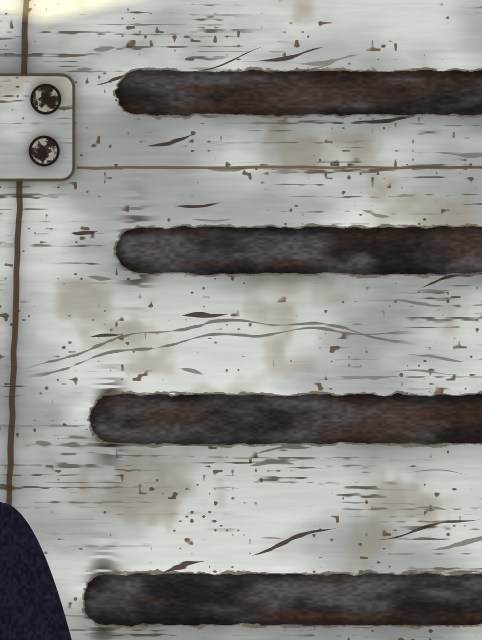
A Shadertoy shader for this texture:

```glsl
// Worn white metal panel: four dark rounded slots, a bolted hinge plate, seams and scuffed paint.

float hash(vec2 p) { return fract(sin(dot(p, vec2(127.1, 311.7))) * 43758.5); }

float noise(vec2 p) {
    vec2 i = floor(p), f = fract(p);
    f = f * f * (3.0 - 2.0 * f);
    return mix(mix(hash(i), hash(i + vec2(1, 0)), f.x),
               mix(hash(i + vec2(0, 1)), hash(i + vec2(1, 1)), f.x), f.y);
}

float fbm(vec2 p) {
    float sum = 0.0, amp = 0.53;
    for (int i = 0; i < 4; i++) {
        sum += amp * noise(p);
        p = p * 2.03 + 17.3;
        amp *= 0.5;
    }
    return sum;
}

// Antialiased coverage of a signed distance.
float cover(float d) { return clamp(0.5 - d * iResolution.y, 0.0, 1.0); }

float roundBox(vec2 p, vec2 halfSize, float r) {
    vec2 q = abs(p) - halfSize + r;
    return length(max(q, 0.0)) + min(max(q.x, q.y), 0.0) - r;
}

// Distance to a slot that starts at origin and runs off to the right.
float slotDistance(vec2 q, float r) { return length(vec2(min(q.x - r, 0.0), q.y)) - r; }

vec3 paint(vec2 p) {
    float cloud = fbm(p * vec2(5, 8));
    vec3 col = mix(vec3(0.62, 0.63, 0.62), vec3(0.81, 0.82, 0.80), smoothstep(0.25, 0.62, cloud));
    col *= 0.95 + 0.1 * fbm(p * vec2(14, 150));
    // Tan stains, fine dark scratches along x, and rust specks
    col = mix(col, vec3(0.55, 0.51, 0.44), 0.5 * smoothstep(0.6, 0.78, fbm(p * 9.0 + 31.0)));
    float zone = smoothstep(0.42, 0.68, fbm(p * vec2(4, 13) + 7.0));
    float streak = smoothstep(0.67, 0.84, noise(p * vec2(9, 260)) * 0.7 + 0.3 * noise(p * vec2(70, 300)));
    col = mix(col, vec3(0.33, 0.30, 0.26), streak * zone * 0.85);
    float speck = smoothstep(0.80, 0.90, noise(p * vec2(110, 140)) * 0.75 + 0.25 * noise(p * 30.0));
    return mix(col, vec3(0.30, 0.23, 0.17), speck * 0.75);
}

vec3 scuffs(vec3 col, vec2 p) {
    float ragged = noise(p * vec2(45, 180));
    // Scattered short strokes
    for (float i = 0.0; i < 46.0; i++) {
        float a = hash(vec2(i, 1.7)), b = hash(vec2(i, 5.3)), c = hash(vec2(i, 9.1));
        vec2 q = p - vec2(0.04 + 0.71 * a, b);
        float tilt = (c - 0.4) * 0.55, len = mix(0.012, 0.10, a * c);
        q.y -= q.x * tilt + 0.004 * sin(q.x * 45.0 + 6.0 * b);
        float width = mix(0.0015, 0.0055, hash(vec2(i, 3.1))) * (1.0 - q.x * q.x / (len * len));
        vec3 tone = mix(vec3(0.46, 0.46, 0.43), vec3(0.22, 0.18, 0.15), step(0.65, c));
        col = mix(col, tone, cover(abs(q.y) - width * (0.25 + ragged)) * 0.85);
    }
    // Two long crossing arcs in the middle
    for (float i = 0.0; i < 2.0; i++) {
        float y = mix(0.497, 0.483, i) - mix(0.6, 0.35, i) * pow(p.x - mix(0.4, 0.5, i), 2.0);
        float d = abs(p.y - y - 0.004 * sin(p.x * 40.0 + i)) - 0.0035 * ragged;
        float span = smoothstep(0.03, 0.08, p.x) * (1.0 - smoothstep(0.6, 0.66, p.x));
        col = mix(col, vec3(0.42, 0.41, 0.38), cover(d) * span * 0.85);
    }
    return col;
}

vec3 slots(vec3 col, vec2 p) {
    for (float i = 0.0; i < 4.0; i++) {
        float left = 0.182 - 0.041 * step(1.5, i) - 0.011 * step(2.5, i);
        float r = 0.034 + 0.002 * i;
        vec2 q = p - vec2(left, 0.855 - 0.2375 * i - 0.0088 * i * i);
        float d = slotDistance(q, r);
        // Pressed lip: shade below, highlight above and at the end
        float lip = exp(-max(d, 0.0) * 32.0);
        col *= 1.0 + lip * mix(0.07, -0.24, smoothstep(0.02, -0.04, q.y) );
        // Black smears around the left end
        float smear = exp(-pow((q.x - 0.03) / 0.022, 2.0)) * exp(-max(d, 0.0) * 38.0) * step(0.5, i);
        smear *= smoothstep(0.35, 0.6, noise(vec2(p.x * 25.0, p.y * 230.0)));
        col = mix(col, vec3(0.15, 0.12, 0.09), smear);
        // Chipped border, then the rusty dark inside
        float chip = (fbm(p * vec2(45, 110)) - 0.5) * 0.009;
        col = mix(col, vec3(0.40, 0.38, 0.33), cover(d - 0.003 + chip * 1.6) * 0.85);
        vec3 dark = mix(vec3(0.14, 0.125, 0.125), vec3(0.31, 0.295, 0.305), smoothstep(0.3, 0.72, fbm(p * vec2(11, 26) + i)));
        dark = mix(dark, vec3(0.25, 0.18, 0.14), 0.75 * smoothstep(0.45, 0.7, fbm(p * vec2(7, 34) + 40.0)));
        dark *= 0.82 + 0.36 * noise(p * vec2(130, 300));
        dark *= mix(0.65, 1.0, smoothstep(0.0, 0.016, -d));
        col = mix(col, dark, cover(d + chip));
    }
    return col;
}

vec3 hinge(vec3 col, vec2 p) {
    float d = roundBox(p - vec2(0.015, 0.801), vec2(0.1, 0.082), 0.02);
    col *= 1.0 - 0.35 * exp(-max(d, 0.0) * 90.0);
    col = mix(col, vec3(0.30, 0.25, 0.19), cover(abs(d) - 0.0025) * 0.85);
    col = mix(col, paint(p + 3.0) * 1.03, cover(d + 0.002));
    for (float i = 0.0; i < 2.0; i++) {
        vec2 q = p - vec2(0.0715 - 0.0025 * i, 0.845 - 0.081 * i);
        float bolt = length(q);
        col *= 1.0 - 0.3 * exp(-max(bolt - 0.024, 0.0) * 150.0);
        vec3 metal = mix(vec3(0.17, 0.14, 0.12), vec3(0.62, 0.60, 0.56), smoothstep(0.4, 0.65, fbm(q * 110.0 + i * 9.0)));
        col = mix(col, metal, cover(bolt - 0.023));
        col = mix(col, vec3(0.13, 0.11, 0.10), cover(abs(bolt - 0.022) - 0.002));
        float socket = bolt - 0.010 - 0.002 * cos(6.0 * atan(q.y, q.x));
        col = mix(col, vec3(0.14, 0.12, 0.11), cover(socket) * 0.8);
    }
    return col;
}

void mainImage(out vec4 fragColor, in vec2 fragCoord) {
    vec2 p = fragCoord / iResolution.y;
    vec3 col = scuffs(paint(p), p);
    // Rusty seams: one across, one down the left side
    float wobble = 0.003 * (noise(p * 40.0) - 0.5);
    float across = max(abs(p.y - 0.738 + wobble) - 0.0022, 0.12 - p.x);
    float down = abs(p.x - 0.013 - 0.035 * (p.y - 0.19) + wobble);
    col *= 1.0 - 0.3 * exp(-down * 80.0);
    col = mix(col, vec3(0.38, 0.30, 0.22), cover(across) * 0.8);
    col = mix(col, vec3(0.26, 0.21, 0.16), cover(down - 0.0045) * 0.85);
    col = hinge(slots(col, p), p);
    // Warm sunlight in the top corner, dark blue cloth in the bottom corner
    col += vec3(0.28, 0.25, 0.15) * cover((1.0 - p.y - 0.035 + 0.25 * abs(p.x - 0.07)) * 0.08);
    float cloth = p.x - 0.112 * sqrt(max(1.0 - p.y / 0.215, 0.0));
    vec3 weave = vec3(0.10, 0.11, 0.15) * (0.7 + 0.6 * noise(p * vec2(260, 180)));
    col = mix(col, weave, cover(cloth) * step(p.y, 0.215));
    fragColor = vec4(clamp(col, 0.0, 1.0), 1.0);
}
```
